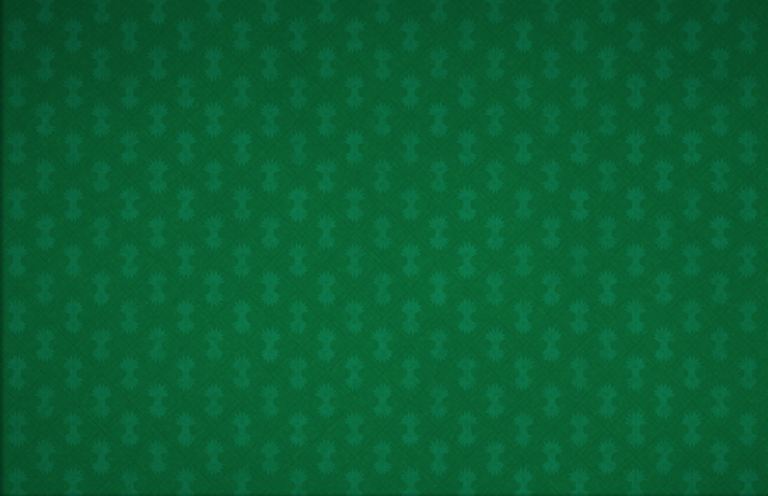
Write a Shadertoy shader that draws this pattern.

```glsl
const float TILES_DOWN = 8.82;
const vec2 LATTICE_ORIGIN = vec2(0.304, 0.18);
const vec3 GROUND_COLOR = vec3(0.036, 0.405, 0.212);
const vec3 MOTIF_COLOR = vec3(0.046, 0.468, 0.292);
const vec3 FLECK_COLOR = vec3(0.070, 0.470, 0.200);
const vec2 LIGHT_CENTER = vec2(0.55, 0.40);
const float VIGNETTE = 0.52;
const float EDGE_SOFTNESS = 0.016;
const float TRELLIS_WIDTH = 0.012;
const float TRELLIS_DEPTH = 0.07;
const float GRAIN = 0.10;
const float WEAR = 0.35;
const int PETALS = 4;

float hash(vec2 p) {
    vec3 q = fract(vec3(p.xyx) * 0.1031);
    q += dot(q, q.yzx + 33.33);
    return fract((q.x + q.y) * q.z);
}

float noise(vec2 p) {
    vec2 i = floor(p), f = fract(p);
    f = f * f * (3.0 - 2.0 * f);
    return mix(mix(hash(i), hash(i + vec2(1, 0)), f.x),
               mix(hash(i + vec2(0, 1)), hash(i + vec2(1, 1)), f.x), f.y);
}

float fillMask(float d, float aa) {
    return 1.0 - smoothstep(-aa, aa, d);
}

// Pointed leaf rising from its base along +y
float leaf(vec2 p, float len, float halfWidth) {
    float t = clamp(p.y / len, 0.0, 1.0);
    float profile = halfWidth * sqrt(t) * (1.0 - t) * 2.6;
    return max(abs(p.x) - profile, abs(p.y - 0.5 * len) - 0.5 * len);
}

// Two fans of leaves joined at a narrow waist
float motifDistance(vec2 p) {
    float lower = step(p.y, 0.0);
    vec2 q = abs(p);
    float d = length((q - vec2(0.0, 0.125)) * vec2(1.0, 0.85)) - 0.095;
    d = min(d, max(q.x - 0.065, q.y - 0.12));
    for (int i = 0; i < PETALS; i++) {
        float k = float(i);
        float angle = 0.10 + 0.43 * k;
        float c = cos(angle), s = sin(angle);
        vec2 r = q - vec2(0.02, 0.10);
        r = vec2(c * r.x - s * r.y, s * r.x + c * r.y);
        d = min(d, leaf(r, 0.235 - 0.022 * k - 0.02 * lower, 0.038));
    }
    return d;
}

// Nearest centre of the staggered lattice
vec2 nearestCenter(vec2 p) {
    vec2 a = floor(p + 0.5);
    vec2 b = floor(p) + 0.5;
    return length(p - a) < length(p - b) ? a : b;
}

// Crossing diagonals, each with a fainter parallel pair
float trellis(vec2 diagonal, float aa) {
    vec2 d = abs(fract(diagonal) - 0.5);
    vec2 side = abs(d - 0.13);
    float main = fillMask(min(d.x, d.y) - TRELLIS_WIDTH, aa);
    float pairs = fillMask(min(side.x, side.y) - TRELLIS_WIDTH, aa);
    return max(main, 0.5 * pairs);
}

void mainImage(out vec4 fragColor, in vec2 fragCoord) {
    vec2 uv = fragCoord / iResolution.xy;
    vec2 p = fragCoord / iResolution.y * TILES_DOWN - LATTICE_ORIGIN;
    float aa = max(EDGE_SOFTNESS, TILES_DOWN / iResolution.y);
    vec2 diagonal = vec2(p.x + p.y, p.x - p.y);

    // Ground with woven diagonal flecks
    float strokes = max(noise(diagonal * vec2(24.0, 7.0) + 80.0),
                        noise(diagonal * vec2(7.0, 24.0) + 190.0));
    vec3 color = GROUND_COLOR * (1.0 - TRELLIS_DEPTH * trellis(diagonal, aa));
    color = mix(color, FLECK_COLOR, 0.30 * smoothstep(0.68, 0.98, strokes));

    // Motif, unevenly printed from repeat to repeat
    vec2 center = nearestCenter(p);
    float variation = hash(center * 2.0 + 60.0);
    vec2 local = (p - center) / (0.96 + 0.07 * variation);
    local += 0.022 * (vec2(noise(p * 15.0 + 40.0), noise(p * 15.0 + 140.0)) - 0.5);
    float ink = fillMask(motifDistance(local), aa);
    float eye = fillMask(length(vec2(local.x, abs(local.y) - 0.115)) - 0.022, aa);
    float vein = fillMask(abs(local.x) - 0.007, aa) * smoothstep(0.15, 0.22, abs(local.y));
    ink *= 1.0 - 0.55 * eye - 0.25 * vein;
    ink *= 1.0 - WEAR * smoothstep(0.45, 0.9, noise(p * 11.0 + 70.0));
    color = mix(color, MOTIF_COLOR, ink * (0.82 + 0.18 * variation));

    // Cloth grain and broad mottling
    float grain = 0.6 * noise(p * 19.0 + 300.0) + 0.4 * noise(p * 38.0 + 500.0);
    color *= 1.0 + GRAIN * (grain - 0.5);
    color *= 0.98 + 0.04 * noise(p * 0.8 + 20.0);

    // Light falloff and shaded rim
    vec2 fromLight = uv - LIGHT_CENTER;
    color *= 1.0 - VIGNETTE * dot(fromLight, fromLight);
    color *= mix(0.72, 1.0, smoothstep(0.0, 0.008, uv.x));
    color *= mix(0.82, 1.0, smoothstep(0.0, 0.008, uv.y));

    fragColor = vec4(color, 1.0);
}
```
